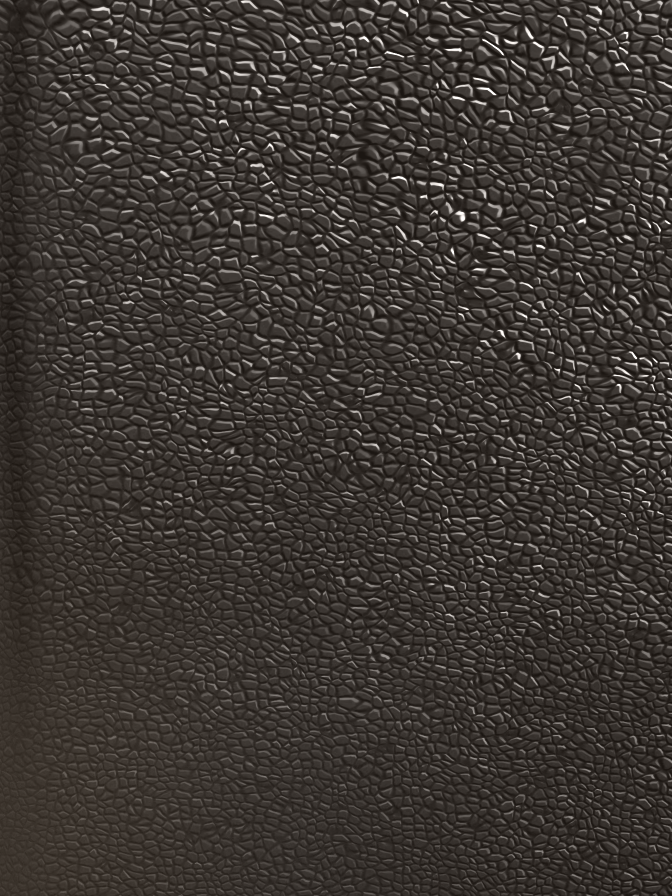
Give the GLSL for this texture, as a Shadertoy shader.

```glsl
// Dark brown grained leather, seen at a slant and lit from the upper right.
// Cellular noise gives domed grains split by creases; the slope of that relief
// is shaded with thin glints, over a soft light field with a fold at the left.

const vec3 WARM_CAST = vec3(0.021, 0.0, -0.016);
const vec3 BROWN_CAST = vec3(0.030, 0.013, -0.012);
const float FINE_GRAINS = 66.0;   // grains per canvas width at the bottom
const float GRAIN_GROWTH = 18.0;  // loss of grains per width, per unit of height
const float GRAIN_ASPECT = 1.32;  // grains are wider than tall

float hash(vec2 p) {
    vec3 q = fract(vec3(p.xyx) * 0.1031);
    q += dot(q, q.yzx + 33.33);
    return fract((q.x + q.y) * q.z);
}

vec2 hash2(vec2 p) {
    return vec2(hash(p), hash(p + 71.7));
}

// Layered sines, roughly -1 to 1
float waves(vec2 p) {
    float sum = 0.0, amplitude = 0.5;
    for (int i = 0; i < 4; i++) {
        sum += amplitude * sin(p.x + 1.3 * sin(p.y)) * cos(p.y + 0.7 * sin(p.x));
        p = mat2(1.4, 1.1, -1.1, 1.4) * p + 2.3;
        amplitude *= 0.6;
    }
    return sum;
}

// x: distance to nearest grain centre, y: second distance, zw: nearest cell
vec4 grains(vec2 p) {
    vec2 cell = floor(p), nearest = cell;
    float first = 8.0, second = 8.0;
    for (int j = -1; j <= 1; j++) {
        for (int i = -1; i <= 1; i++) {
            vec2 id = cell + vec2(i, j);
            float d = length(id + 0.08 + 0.84 * hash2(id) - p);
            if (d < first) {
                second = first;
                first = d;
                nearest = id;
            } else {
                second = min(second, d);
            }
        }
    }
    return vec4(first, second, nearest);
}

float grainHeight(vec4 g) {
    return smoothstep(0.0, 0.46, g.y - g.x);
}

// Canvas position to grain space: perspective, bent rows, squeezed left fold
vec2 grainSpace(vec2 uv) {
    float x = uv.x - 0.02 * exp(-uv.x / 0.03);
    float scale = FINE_GRAINS - GRAIN_GROWTH * uv.y;
    float rows = FINE_GRAINS * uv.y - 0.5 * GRAIN_GROWTH * uv.y * uv.y;
    vec2 p = vec2((x - 0.3) * scale, rows * GRAIN_ASPECT);
    p.y += 9.0 * x * x;
    p += 0.9 * vec2(waves(uv * 17.0), waves(uv * 14.0 + 5.0));
    return p + 0.22 * vec2(waves(p * 0.9), waves(p * 0.9 + 8.0)) + 200.0;
}

// Strength of the relief: strong at the upper right, worn at the lower left
float reliefAt(vec2 uv) {
    float lit = smoothstep(-0.1, 1.35, 0.55 * uv.x + 0.75 * uv.y);
    float fold = mix(0.5, 1.0, smoothstep(0.02, 0.12, uv.x));
    return fold * mix(0.4, 1.15, lit) * (1.0 + 0.2 * waves(uv * 8.0));
}

// Broad light and shade of the sheet
float lightAt(vec2 uv) {
    float light = 0.172 + 0.012 * waves(uv * 5.0 + 1.0);
    light += 0.022 * smoothstep(0.4, 1.3, uv.y);
    light += 0.030 * exp(-7.0 * dot(uv - vec2(0.1, 0.2), uv - vec2(0.1, 0.2)));
    float foldLine = (uv.x - 0.025 - 0.008 * sin(uv.y * 5.0)) / 0.022;
    light -= 0.055 * exp(-foldLine * foldLine) * smoothstep(0.1, 0.7, uv.y);
    return light - 0.015 * smoothstep(0.6, 1.0, uv.x) * smoothstep(0.8, 0.0, uv.y);
}

vec3 leather(vec2 uv) {
    vec2 p = grainSpace(uv);
    vec4 here = grains(p);
    float height = grainHeight(here);
    float slope = height - grainHeight(grains(p + vec2(0.07, 0.22)));
    float relief = reliefAt(uv);

    // Domes and creases
    float tone = lightAt(uv) + relief * (0.075 * (height - 0.5) + 0.085 * slope);
    tone += 0.025 * (hash(floor(p * 7.0)) - 0.5);

    // Glints on the edges that face the light, uneven from grain to grain
    float shine = 0.2 + 1.1 * pow(hash(here.zw + 19.0), 2.0);
    shine *= 0.8 + 0.5 * waves(p * 1.7);
    tone += 0.46 * relief * relief * shine * smoothstep(0.2, 0.75, slope);

    float brown = smoothstep(0.5, 0.0, uv.x) * smoothstep(0.9, 0.1, uv.y);
    return max(vec3(tone), 0.085) + WARM_CAST + 0.5 * brown * BROWN_CAST;
}

void mainImage(out vec4 fragColor, in vec2 fragCoord) {
    // Four samples per pixel smooth the edges
    vec3 colour = vec3(0.0);
    for (int i = 0; i < 4; i++) {
        vec2 offset = 0.5 * vec2(i % 2, i / 2) - 0.25;
        colour += 0.25 * leather((fragCoord + offset) / iResolution.x);
    }
    fragColor = vec4(colour, 1.0);
}
```
